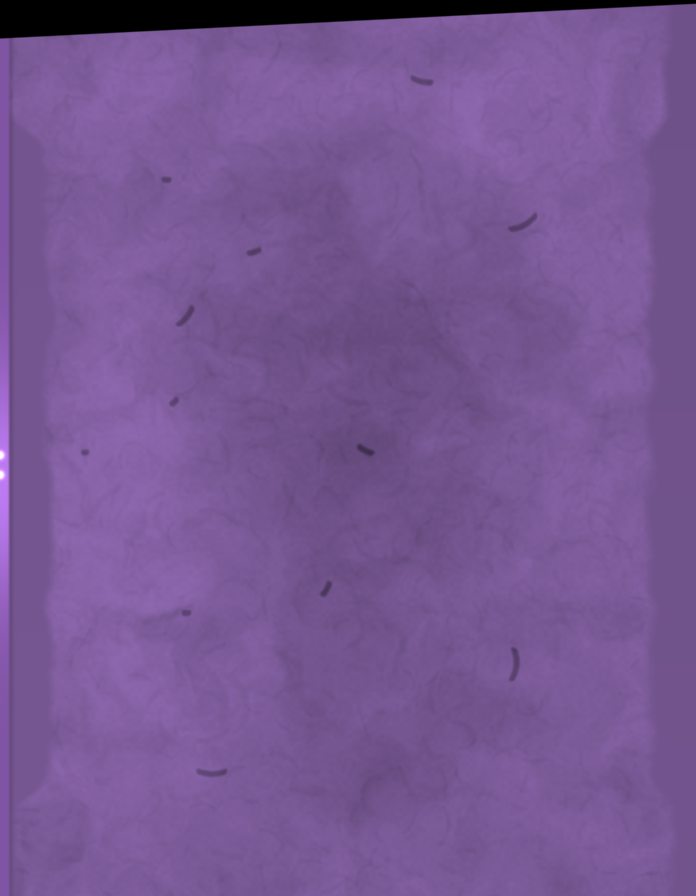
A Shadertoy shader for this texture:

```glsl
// Violet-lit fibrous sheet in a smooth frame, with a tilted black top edge and a glowing left rim.

const vec3 VIOLET = vec3(0.465, 0.340, 0.574);
const vec3 RIM_LIGHT = vec3(0.62, 0.40, 0.80);
const float TOP_LEFT = 0.957;
const float TOP_SLOPE = 0.050;
const float RIM_WIDTH = 0.010;
const float FIBRE_DEPTH = 0.055;
const float CLOUD_DEPTH = 0.24;
const float GRAIN_DEPTH = 0.035;
const float MARK_DEPTH = 0.30;
const int FIBRE_LAYERS = 5;

// Dark marks: centre x, centre y, angle, half length
const int MARKS = 12;
const vec4 MARK[MARKS] = vec4[MARKS](
    vec4(0.186, 0.799, 0.0, 0.002), vec4(0.283, 0.719, 0.3, 0.005),
    vec4(0.471, 0.910, -0.2, 0.010), vec4(0.583, 0.751, 0.5, 0.015),
    vec4(0.208, 0.316, 0.0, 0.002), vec4(0.573, 0.258, 1.5, 0.016),
    vec4(0.408, 0.497, -0.5, 0.007), vec4(0.208, 0.646, 0.9, 0.011),
    vec4(0.195, 0.552, 0.8, 0.003), vec4(0.096, 0.495, 0.0, 0.001),
    vec4(0.365, 0.342, 1.1, 0.006), vec4(0.237, 0.138, 0.0, 0.014));

float hash(vec2 p) {
    vec3 q = fract(vec3(p.xyx) * 0.1031);
    q += dot(q, q.yzx + 33.33);
    return fract((q.x + q.y) * q.z);
}

float noise(vec2 p) {
    vec2 i = floor(p), f = fract(p);
    f = f * f * (3.0 - 2.0 * f);
    return mix(mix(hash(i), hash(i + vec2(1, 0)), f.x),
               mix(hash(i + vec2(0, 1)), hash(i + vec2(1, 1)), f.x), f.y);
}

float fbm(vec2 p) {
    float sum = 0.0, amp = 0.5;
    for (int i = 0; i < 5; i++) {
        sum += amp * noise(p);
        p = mat2(1.6, 1.2, -1.2, 1.6) * p + 7.3;
        amp *= 0.5;
    }
    return sum;
}

// Soft bump centred at c with radii r
float blob(vec2 p, vec2 c, vec2 r) {
    vec2 d = (p - c) / r;
    return exp(-dot(d, d));
}

// Distance to a bent stroke
float stroke(vec2 d, float angle, float halfLen, float bend) {
    float c = cos(angle), s = sin(angle);
    d = vec2(c * d.x + s * d.y, c * d.y - s * d.x);
    d.y += bend * (d.x * d.x - halfLen * halfLen);
    d.x -= clamp(d.x, -halfLen, halfLen);
    return length(d);
}

// Scattered curved fibres, one per cell, including neighbours
float fibres(vec2 p, float seed) {
    float sum = 0.0;
    vec2 cell = floor(p);
    for (int j = -1; j <= 1; j++)
    for (int i = -1; i <= 1; i++) {
        vec2 id = cell + vec2(i, j);
        float a = hash(id + seed), b = hash(id + seed + 41.7), c = hash(id + seed + 83.1);
        float d = stroke(p - id - vec2(a, b), 6.283 * c, 0.15 + 0.35 * a, 2.4 * (b - 0.5));
        sum += (1.0 - smoothstep(0.02, 0.11, d)) * (fract(c * 17.0) - 0.3);
    }
    return sum;
}

// Broad light and shade across the sheet
float broadTone(vec2 p) {
    float t = 1.02;
    t += 0.10 * blob(p, vec2(0.58, 0.88), vec2(0.20, 0.14));
    t += 0.10 * blob(p, vec2(0.13, 0.60), vec2(0.11, 0.18));
    t += 0.12 * blob(p, vec2(0.11, 0.30), vec2(0.13, 0.20));
    t += 0.07 * blob(p, vec2(0.66, 0.42), vec2(0.09, 0.20));
    t += 0.06 * blob(p, vec2(0.15, 0.92), vec2(0.15, 0.07));
    t -= 0.08 * blob(p, vec2(0.37, 0.62), vec2(0.17, 0.17));
    t -= 0.07 * blob(p, vec2(0.44, 0.40), vec2(0.14, 0.20));
    t -= 0.07 * blob(p, vec2(0.44, 0.14), vec2(0.08, 0.06));
    return t;
}

void mainImage(out vec4 fragColor, in vec2 fragCoord) {
    float px = 1.0 / iResolution.y;
    vec2 p = fragCoord * px;
    float right = iResolution.x * px;

    // Mottled sheet
    vec2 warp = vec2(fbm(p * 14.0), fbm(p * 14.0 + 31.0)) - 0.5;
    float sheet = broadTone(p);
    sheet += CLOUD_DEPTH * (fbm(p * 17.0 + 2.0 * warp) - 0.48);
    sheet += GRAIN_DEPTH * (noise(p * 230.0) - 0.5);
    for (int i = 0; i < FIBRE_LAYERS; i++) {
        float k = float(i);
        sheet -= FIBRE_DEPTH * fibres((p + 0.015 * warp) * (14.0 + 4.0 * k) + 5.7 * k, 19.0 * k);
    }
    for (int i = 0; i < MARKS; i++) {
        vec4 m = MARK[i];
        float d = stroke(p - m.xy + 0.004 * warp, m.z, m.w, -12.0);
        sheet -= MARK_DEPTH * (1.0 - smoothstep(0.001, 0.0055, d));
    }

    // Smooth side bands, narrower near the top and bottom
    float mid = smoothstep(0.09, 0.14, p.y) * (1.0 - smoothstep(0.83, 0.88, p.y));
    float ragged = 0.022 * (fbm(vec2(p.y * 28.0, p.x * 20.0)) - 0.5);
    float leftEdge = mix(0.014, 0.055, mid) + ragged;
    float rightEdge = right - mix(0.030, 0.052, mid) + ragged;
    float inside = smoothstep(-0.007, 0.007, p.x - leftEdge)
                 * smoothstep(-0.007, 0.007, rightEdge - p.x);
    float band = 0.98 - 0.03 * smoothstep(0.3, 0.7, p.x) + 0.03 * (0.5 - p.y);
    vec3 col = VIOLET * mix(band, sheet, inside);

    // Bright left rim with two glints
    float glow = blob(p, vec2(0.0, 0.46), vec2(0.05, 0.13));
    float rim = 1.0 - smoothstep(RIM_WIDTH - 0.002, RIM_WIDTH + 0.002, p.x);
    col *= 1.0 - 0.12 * blob(p, vec2(RIM_WIDTH + 0.002, 0.5), vec2(0.003, 2.0));
    col = mix(col, RIM_LIGHT * (0.82 + 0.45 * glow), rim * 0.85);
    col += blob(p, vec2(0.0, 0.492), vec2(0.004)) + blob(p, vec2(0.0, 0.470), vec2(0.004));

    // Tilted black top
    float top = TOP_LEFT + TOP_SLOPE * p.x;
    col *= 1.0 - smoothstep(-px, px, p.y - top);
    fragColor = vec4(clamp(col, 0.0, 1.0), 1.0);
}
```
